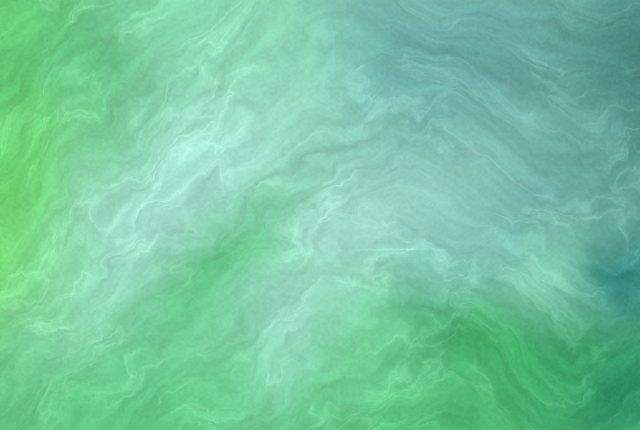
Write a WebGL 2 fragment shader that draws this background.

```glsl
#version 300 es
precision highp float;
// Soft green and teal smoke: a broad colour gradient is overlaid with tilted
// gaussian clouds, whose outlines are bent by domain-warped noise. Stretched
// noise and short thin ridges then add drifting wisps and fine fibres.

#define EDGE_WARP 0.075
#define CURL_WARP 0.20
#define CLOUD_CONTRAST 0.17
#define FIBRE_CONTRAST 0.15
#define FILAMENT_GLOW 0.075
#define DRIFT_ANGLE 0.72
#define GRAIN 0.028

uniform vec2 u_resolution;
out vec4 fragColor;

const vec3 LIME = vec3(0.44, 0.85, 0.43);
const vec3 LEAF = vec3(0.38, 0.77, 0.52);
const vec3 EMERALD = vec3(0.26, 0.69, 0.39);
const vec3 PINE = vec3(0.17, 0.56, 0.39);
const vec3 MINT = vec3(0.55, 0.86, 0.71);
const vec3 MIST = vec3(0.63, 0.86, 0.80);
const vec3 TEAL = vec3(0.48, 0.73, 0.69);
const vec3 SLATE = vec3(0.41, 0.67, 0.65);
const vec3 DEEP = vec3(0.27, 0.52, 0.49);

float hash(vec2 p) {
    return fract(sin(dot(p, vec2(127.1, 311.7))) * 43758.5453);
}

float noise(vec2 p) {
    vec2 i = floor(p), f = fract(p);
    f = f * f * f * (f * (f * 6.0 - 15.0) + 10.0);
    return mix(mix(hash(i), hash(i + vec2(1, 0)), f.x),
               mix(hash(i + vec2(0, 1)), hash(i + vec2(1, 1)), f.x), f.y);
}

mat2 rotation(float a) {
    return mat2(cos(a), -sin(a), sin(a), cos(a));
}

float fbm(vec2 p) {
    float sum = 0.0, amp = 0.5;
    for (int i = 0; i < 5; i++) {
        sum += amp * noise(p);
        p = rotation(0.6) * p * 2.03 + 17.3;
        amp *= 0.5;
    }
    return sum / 0.97;
}

// Soft ellipse, tilted counter-clockwise.
float cloud(vec2 p, vec2 centre, vec2 radius, float tilt) {
    vec2 q = rotation(tilt) * (p - centre) / radius;
    return exp(-dot(q, q));
}

// Thin bright lines where the noise crosses its middle value.
float ridge(vec2 p) {
    return pow(1.0 - abs(2.0 * fbm(p) - 1.0), 7.0);
}

vec3 smokeColour(vec2 p) {
    // Broad gradient: green on the left, teal on the right, leaf green below
    vec3 c = mix(vec3(0.41, 0.81, 0.48), MINT, smoothstep(0.0, 0.40, p.x));
    c = mix(c, TEAL, smoothstep(0.72, 1.05, p.x + 0.2 * (p.y - 0.5)));
    c = mix(c, LEAF, 1.0 - smoothstep(0.02, 0.36, p.y));
    // Left side
    c = mix(c, LEAF, 0.60 * cloud(p, vec2(0.19, 0.87), vec2(0.20, 0.15), 0.3));
    c = mix(c, LIME, 0.85 * cloud(p, vec2(0.00, 0.46), vec2(0.18, 0.28), -0.2));
    c = mix(c, MINT, 0.65 * cloud(p, vec2(0.20, 0.27), vec2(0.24, 0.10), 0.7));
    // Pale middle, split by a green diagonal
    c = mix(c, MIST, 0.95 * cloud(p, vec2(0.44, 0.57), vec2(0.42, 0.17), 0.62));
    c = mix(c, MIST, 0.90 * cloud(p, vec2(0.86, 0.53), vec2(0.36, 0.17), 0.25));
    c = mix(c, LEAF, 0.90 * cloud(p, vec2(0.49, 0.36), vec2(0.25, 0.080), 0.83));
    c = mix(c, MIST, 0.90 * cloud(p, vec2(0.74, 0.30), vec2(0.24, 0.10), 1.1));
    // Teal upper right
    c = mix(c, SLATE, 0.85 * cloud(p, vec2(1.06, 0.86), vec2(0.26, 0.20), 0.4));
    c = mix(c, SLATE, 0.55 * cloud(p, vec2(1.22, 0.54), vec2(0.13, 0.07), 0.4));
    c = mix(c, DEEP, 0.85 * cloud(p, vec2(1.50, 0.85), vec2(0.20, 0.38), 0.0));
    // Green lower right
    c = mix(c, EMERALD, 0.90 * cloud(p, vec2(1.22, 0.20), vec2(0.34, 0.12), -0.1));
    c = mix(c, EMERALD, 0.60 * cloud(p, vec2(1.10, 0.02), vec2(0.24, 0.10), 0.3));
    c = mix(c, PINE, 0.90 * cloud(p, vec2(1.49, 0.10), vec2(0.22, 0.20), 0.3));
    c = mix(c, MINT, 0.65 * cloud(p, vec2(1.31, 0.40), vec2(0.12, 0.08), 0.5));
    return mix(c, vec3(0.20, 0.53, 0.49),
               0.95 * cloud(p, vec2(1.48, 0.38), vec2(0.12, 0.08), 0.0));
}

void main() {
    // Height runs from 0 to 1, width from 0 to the aspect ratio
    vec2 p = gl_FragCoord.xy / u_resolution.y;

    // Two levels of warp bend the cloud outlines and the fibres
    vec2 bend = vec2(fbm(p * 3.2 + 4.1), fbm(p * 3.2 + 31.7)) - 0.5;
    vec2 curl = vec2(fbm(p * 6.0 + bend * 2.5 + 9.2),
                     fbm(p * 6.0 + bend * 2.5 + 53.8)) - 0.5;
    vec3 colour = smokeColour(p + EDGE_WARP * (bend + 1.4 * curl));

    // Stretched wisps along the drift direction
    float tilt = DRIFT_ANGLE - 0.35 * smoothstep(0.6, 1.5, p.x);
    vec2 flow = rotation(tilt) * (p + CURL_WARP * (bend + 0.5 * curl));
    float wisps = fbm(flow * vec2(5.0, 11.0)) - 0.5;
    float fibres = fbm(flow * vec2(14.0, 55.0) + 7.0) - 0.5;
    colour *= 1.0 + CLOUD_CONTRAST * wisps + FIBRE_CONTRAST * fibres;

    // Short thin filaments and one faint, nearly level streak
    float patches = smoothstep(0.35, 0.75, noise(flow * vec2(9.0, 16.0) + 3.0));
    float filaments = ridge(flow * vec2(8.0, 24.0) + 21.0) * patches;
    float streak = cloud(p, vec2(0.93, 0.42), vec2(0.08, 0.0028), 0.01);
    colour += FILAMENT_GLOW * (filaments - 0.12) + 0.07 * streak;

    colour += GRAIN * (noise(p * 170.0) - 0.5);
    fragColor = vec4(clamp(colour, 0.0, 1.0), 1.0);
}
```
